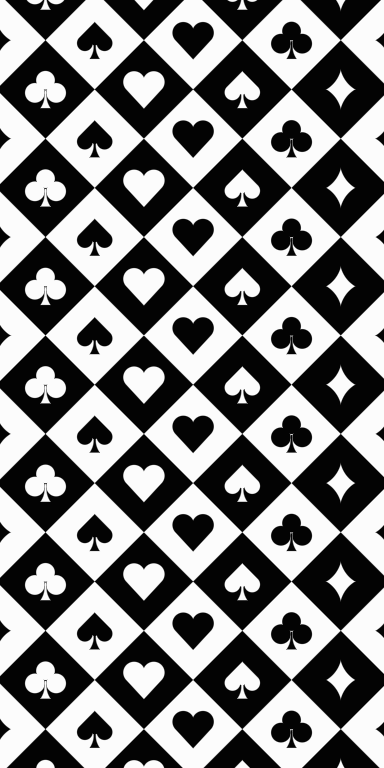
Reproduce this pattern procedurally as a Shadertoy shader.

```glsl
// Checkerboard of black and white diamond tiles, each holding a card suit in the opposite tone.

// Two round lobes whose tangents meet in a point at (0, -tip)
float heart(vec2 p, vec2 lobe, float radius, float tip) {
    p.x = abs(p.x);
    vec2 base = vec2(0.0, -tip);
    float len = length(lobe - base);
    vec2 axis = (lobe - base) / len;
    float s = radius / len;
    vec2 normal = vec2(axis.y, -axis.x) * sqrt(1.0 - s * s) - axis * s;
    float cap = dot(p - lobe - radius * normal, normalize(vec2(0.55, 1.0)));
    float wedge = max(dot(p - base, normal), cap);
    return min(length(p - lobe) - radius, wedge);
}

// Stalk that flares towards its foot
float stem(vec2 p) {
    float flare = clamp((-0.07 - p.y) / 0.12, 0.0, 1.0);
    float side = abs(p.x) - 0.011 - 0.04 * flare * flare;
    return max(side * 0.85, abs(p.y + 0.1) - 0.09);
}

float spade(vec2 p) {
    return min(heart(vec2(p.x, -p.y), vec2(0.1, 0.03), 0.08, 0.185), stem(p));
}

float club(vec2 p) {
    float top = length(p - vec2(0.0, 0.093)) - 0.095;
    float sides = length(vec2(abs(p.x), p.y) - vec2(0.108, -0.035)) - 0.1;
    return min(min(top, sides), stem(p));
}

// Four inward arcs
float diamond(vec2 p) {
    vec2 center = vec2(0.313, 0.277);
    return 0.3237 - length(min(abs(p), center) - center);
}

float suitShape(vec2 p, float suit) {
    if (suit < 0.5) return club(p);
    if (suit < 1.5) return heart(p, vec2(0.1, 0.075), 0.11, 0.195);
    if (suit < 2.5) return spade(p);
    return diamond(p);
}

void mainImage(out vec4 fragColor, in vec2 fragCoord) {
    // Tile units: black tiles are centred on whole numbers, white ones on halves
    float pitch = 0.2563;
    vec2 p = (fragCoord / iResolution.x - vec2(0.1185, 0.9982)) / pitch;
    float soft = 0.75 / (iResolution.x * pitch);

    vec2 blackCell = floor(p + 0.5);
    vec2 local = p - blackCell;
    float edge = (abs(local.x) + abs(local.y) - 0.5) * 0.7071;
    float tone = smoothstep(-soft, soft, edge);

    // Suits run by column, in reverse order on the white tiles
    float suit = mod(blackCell.x, 4.0);
    if (edge > 0.0) {
        local = fract(p) - 0.5;
        suit = mod(2.0 - floor(p.x), 4.0);
    }
    float mark = 1.0 - smoothstep(-soft, soft, suitShape(local, suit));

    fragColor = vec4(vec3(mix(0.01, 0.99, abs(tone - mark))), 1.0);
}
```
